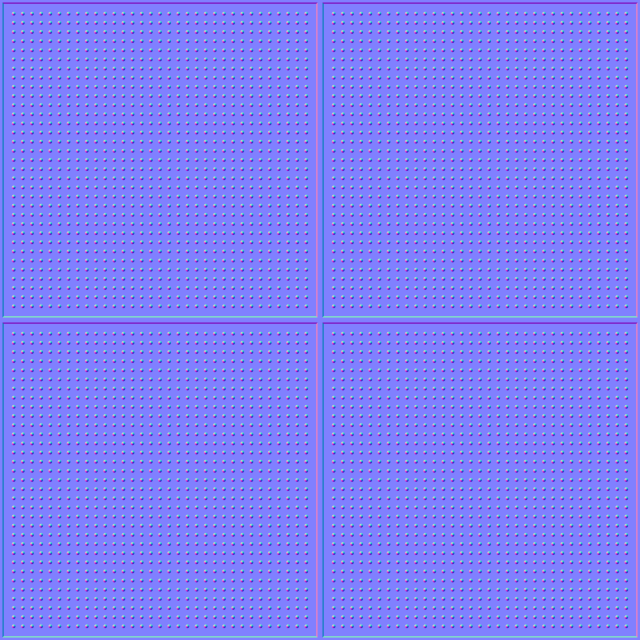
A Shadertoy shader for this texture map:

```glsl
#define PANELS 2.0         // panels across and down
#define CELLS 35.0         // hole cells per panel side, outer ring left blank
#define HOLE_RADIUS 0.24   // in cells
#define HOLE_TILT 0.85
#define EDGE_INSET 0.0078  // in panels
#define EDGE_WIDTH 0.0039
#define EDGE_TILT 0.88
#define SAMPLES 4          // supersampling per axis

// Tilt of the raised panel's rim, facing outward (green points down)
vec2 edgeTilt(vec2 panelUv) {
    vec2 p = panelUv - 0.5;
    vec2 a = abs(p);
    float inset = 0.5 - max(a.x, a.y);
    float band = step(EDGE_INSET, inset) * step(inset, EDGE_INSET + EDGE_WIDTH);
    vec2 outward = a.x > a.y ? vec2(sign(p.x), 0.0) : vec2(0.0, sign(p.y));
    return EDGE_TILT * band * outward;
}

// Tilt of the round perforations, walls facing inward
vec2 holeTilt(vec2 panelUv) {
    vec2 grid = panelUv * CELLS;
    vec2 id = floor(grid);
    vec2 p = fract(grid) - 0.5;
    bool perforated = all(greaterThan(id, vec2(0.5))) && all(lessThan(id, vec2(CELLS - 1.5)));
    float r = length(p);
    float t = r / HOLE_RADIUS;
    float wall = smoothstep(0.0, 0.35, t) * (1.0 - smoothstep(0.75, 1.0, t));
    return perforated ? -HOLE_TILT * wall * p / max(r, 1e-4) : vec2(0.0);
}

vec3 normalColor(vec2 uv) {
    vec2 panelUv = fract(uv * PANELS);
    vec2 tilt = edgeTilt(panelUv) + holeTilt(panelUv);
    tilt.y = -tilt.y;
    vec3 normal = vec3(tilt, sqrt(max(0.0, 1.0 - dot(tilt, tilt))));
    return 0.5 + 0.5 * normal;
}

void mainImage(out vec4 fragColor, in vec2 fragCoord) {
    vec3 color = vec3(0.0);
    // Average a grid of samples inside the pixel to smooth every edge
    for (int j = 0; j < SAMPLES; j++) {
        for (int i = 0; i < SAMPLES; i++) {
            vec2 offset = (vec2(i, j) + 0.5) / float(SAMPLES) - 0.5;
            color += normalColor((fragCoord + offset) / iResolution.xy);
        }
    }
    fragColor = vec4(color / float(SAMPLES * SAMPLES), 1.0);
}
```
